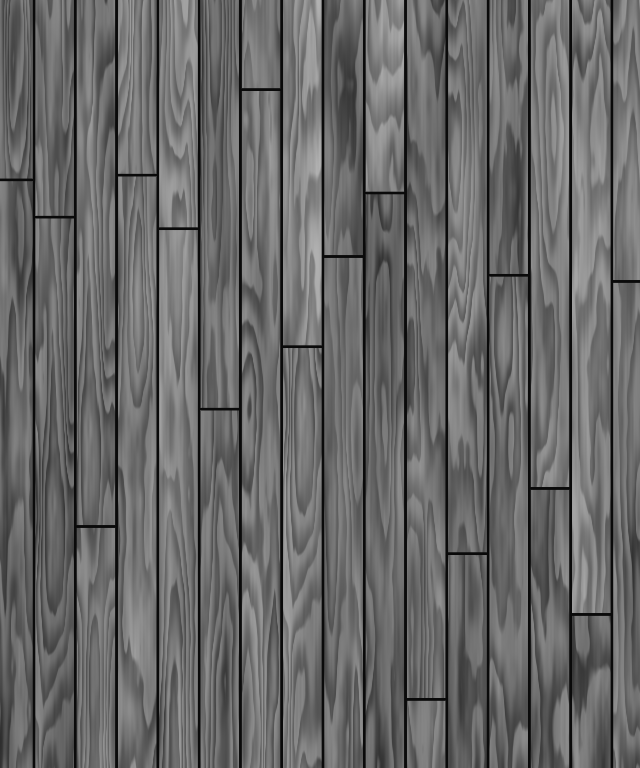
This texture is drawn by a WebGL 1 fragment shader. Its source:

```glsl
precision highp float;

uniform vec2 u_resolution;

float hash(vec2 p) {
  return fract(sin(dot(p, vec2(127.1, 311.7))) * 4375.85);
}

float noise(vec2 p) {
  vec2 cell = floor(p);
  vec2 f = fract(p);
  f = f * f * (3.0 - 2.0 * f);
  float low = mix(hash(cell), hash(cell + vec2(1.0, 0.0)), f.x);
  float high = mix(hash(cell + vec2(0.0, 1.0)), hash(cell + vec2(1.0, 1.0)), f.x);
  return mix(low, high, f.y);
}

// Growth rings: a slow darkening that ends in a crisp edge
float ringShade(vec2 p) {
  float field = 6.0 * noise(p * vec2(1.7, 0.16))
              + 1.5 * noise(p * vec2(5.0, 0.45) + 17.0)
              + 0.25 * noise(p * vec2(14.0, 2.0) + 31.0);
  float ring = fract(field);
  return smoothstep(0.1, 0.85, ring) * (1.0 - smoothstep(0.85, 1.0, ring));
}

float woodTone(vec2 p, float boardRandom) {
  float tone = 0.455 + 0.17 * boardRandom * boardRandom;
  // Ring contrast fades in and out along the board
  float contrast = 0.09 + 0.13 * noise(p * vec2(1.5, 0.35) + 53.0);
  tone -= contrast * ringShade(p);
  // Broad stains, long streaks and fine fibres
  tone += 0.13 * (noise(p * vec2(2.2, 0.4) + 71.0) - 0.5);
  tone += 0.09 * (noise(p * vec2(8.0, 0.22) + 89.0) - 0.5);
  tone += 0.05 * (noise(p * vec2(24.0, 0.8) + 97.0) - 0.5);
  return tone;
}

void main() {
  // One unit is the width of a board
  vec2 unitsAcross = vec2(15.504, 18.605);
  vec2 p = gl_FragCoord.xy / u_resolution * unitsAcross;
  float pixel = unitsAcross.x / u_resolution.x;

  // Columns of long boards, each shifted by a random amount
  float column = floor(p.x + 0.176);
  float across = fract(p.x + 0.176);
  float along = p.y / unitsAcross.y + hash(vec2(column, 4.0));
  vec2 board = vec2(column, floor(along));

  // Every board is cut from a different part of the grain
  vec2 cut = 40.0 * vec2(hash(board + 11.0), hash(board + 23.0));
  vec2 grain = vec2(across, fract(along) * unitsAcross.y) + cut;
  float tone = woodTone(grain, hash(board + 37.0));

  // Dark gaps along the sides and at the board ends
  float sideGap = min(across, 1.0 - across);
  float endGap = min(fract(along), 1.0 - fract(along)) * unitsAcross.y;
  float gapDistance = min(sideGap, endGap) - 0.033;
  float wood = smoothstep(-0.5 * pixel, 0.5 * pixel, gapDistance);

  gl_FragColor = vec4(vec3(mix(0.04, tone, wood)), 1.0);
}
```
